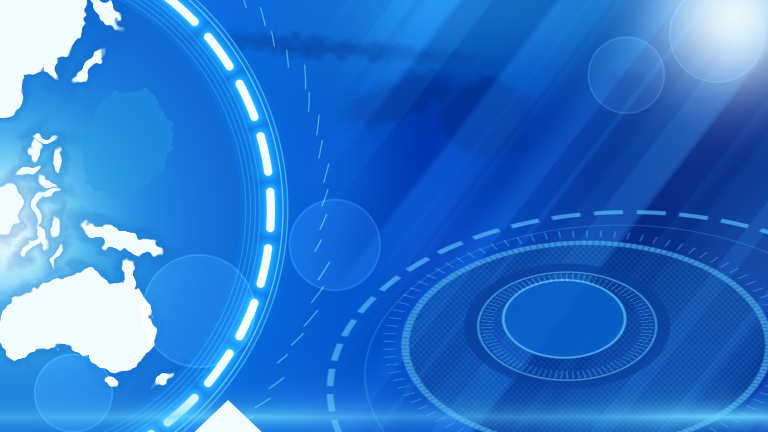
Write a WebGL 1 fragment shader that draws this background.

```glsl
precision highp float;
uniform vec2 u_resolution;
const float TAU = 6.28318;
const vec3 WHITE = vec3(.95, .99, 1);
const vec3 CYAN = vec3(.4, .84, .99);
const vec3 DEEP = vec3(.03, .24, .61);
float px;

float hash(vec2 p) { return fract(sin(dot(p, vec2(41.3, 289.1))) * 4375.85); }

float noise(vec2 p) {
  vec2 i = floor(p), f = fract(p);
  f = f * f * (3. - 2. * f);
  return mix(mix(hash(i), hash(i + vec2(1, 0)), f.x),
             mix(hash(i + vec2(0, 1)), hash(i + 1.), f.x), f.y);
}

vec2 warp(vec2 p) { return vec2(noise(p), noise(p + 20.)) - .5; }
float halo(float d, float k) { return exp(-d * d * k); }
float fill(float d) { return 1. - smoothstep(-px, px, d); }
float line(float d, float w) { return fill(abs(d) - w); }

// Approximate distance to a rotated ellipse
float blob(vec2 p, float x, float y, float w, float h, float a) {
  p -= vec2(x, y);
  p = vec2(cos(a) * p.x + sin(a) * p.y, cos(a) * p.y - sin(a) * p.x);
  return (length(p / vec2(w, h)) - 1.) * min(w, h);
}

// Distance from an ellipse outline, and angle around it
vec2 polar(vec2 p, float x, float y, float w, float h) {
  vec2 q = (p - vec2(x, y)) / vec2(w, h);
  return vec2((length(q) - 1.) * h, atan(q.y, q.x));
}

float dashes(float angle, float count, float duty) {
  return 1. - smoothstep(-.04, .04, abs(fract(angle * count / TAU) - .5) - duty * .5);
}

float bokeh(vec2 p, float x, float y, float r) {
  float d = length(p - vec2(x, y)) - r;
  return fill(d) * .4 + line(d, .002) * .6;
}

float landDistance(vec2 p) {
  // Southern continent
  float d = blob(p, .167, .264, .17, .088, .1);
  d = min(d, blob(p, .273, .24, .085, .1, 0.));
  d = min(d, blob(p, .297, .345, .018, .055, 0.));
  d = min(d, blob(p, .19, .335, .06, .045, .2));
  d = min(d, blob(p, .05, .235, .06, .065, 0.));
  d = max(d, -blob(p, .127, .132, .08, .07, 0.));
  d = min(d, blob(p, .26, .118, .013, .01, 0.));
  d = min(d, blob(p, .377, .122, .03, .007, .6));
  // Equatorial islands
  d = min(d, blob(p, .28, .445, .095, .026, -.35));
  d = min(d, blob(p, .015, .515, .035, .06, -.2));
  // Northern mainland and its coast
  d = min(d, blob(p, .05, .94, .16, .11, .5));
  d = min(d, blob(p, 0., .8, .06, .07, 0.));
  d = min(d, blob(p, .123, .855, .016, .035, .2));
  d = min(d, blob(p, .245, .975, .05, .018, -.9));
  d = min(d, blob(p, .21, .85, .05, .014, .9));
  // Archipelago
  for (int i = 0; i < 12; i++) {
    float k = float(i), h = hash(vec2(k, 3));
    d = min(d, blob(p, .06 + .08 * h, .68 - k * .025, .026, .009, h * 5.));
  }
  return d;
}

void main() {
  px = .8 / u_resolution.y;
  vec2 p = gl_FragCoord.xy / u_resolution.y;
  vec2 coast = p + .022 * warp(p * 38.) + .01 * warp(p * 90.);

  // Backdrop gradient
  vec3 col = mix(vec3(.05, .42, .87), vec3(.02, .28, .76), smoothstep(.6, 1.05, p.x));
  col = mix(col, vec3(.1, .49, .84), smoothstep(.65, 1., p.y) * smoothstep(.5, .95, p.x));
  float dusk = 1. - smoothstep(.1, .65, length(p - vec2(1.65, .55)));
  col = mix(col, vec3(.05, .22, .56), .85 * dusk) + .06 * (noise(p * 5.) - .5);

  // Distant land shadows
  float shade = blob(coast, .73, .89, .3, .02, -.08);
  shade = min(shade, blob(coast, 1.13, .73, .11, .09, -.3));
  shade = min(shade, blob(coast, .93, .77, .13, .05, .3));
  shade = min(shade, blob(coast, 1.46, .8, .06, .03, -.3));
  shade = min(shade, blob(coast, 1.5, .69, .12, .05, .4));
  col = mix(col, DEEP, .6 - .6 * smoothstep(-.02, .015, shade));

  // Slanted light beams
  float across = dot(p, vec2(.79, -.61));
  float beam = smoothstep(.4, .65, noise(vec2(across * 11., 2))) - .7;
  beam += .5 * smoothstep(.45, .55, noise(vec2(across * 32., 8)));
  col += beam * vec3(.04, .1, .11) * smoothstep(.7, 1., p.x);

  // Floor dial
  vec2 rim = polar(p, 1.359, .201, .428, .241), hub = polar(p, 1.313, .245, .206, .125);
  vec2 core = polar(p, 1.306, .262, .141, .09), track = polar(p, 1.458, .097, .694, .412);
  float mesh = sin(p.x * 450.) * sin(p.y * 450.);
  col = mix(col, vec3(.06, .31, .65) + .05 * mesh + beam * vec3(.03, .06, .06), .65 * fill(rim.x));
  col = mix(col, DEEP, .7 * line(hub.x - .008, .012));
  col = mix(col, vec3(.04, .39, .8), .8 * fill(core.x));
  float dial = .9 * line(core.x, .002) + .7 * line(hub.x, .0016);
  dial += line(rim.x + .004, .005) * (.45 + .2 * dashes(rim.y, 180., .6));
  dial += .3 * line(polar(p, 1.435, .132, .59, .347).x, .001);
  dial += .35 * line(rim.x - .017, .008) * dashes(rim.y, 90., .15);
  dial += .3 * line(hub.x + .012, .009) * dashes(hub.y, 90., .3);
  dial += .75 * line(track.x, .0045) * dashes(track.y, 44., .68);
  col = mix(col, vec3(.32, .72, .96), min(dial, 1.));

  // Globe
  vec2 globe = polar(p, .002, .514, .625, .625);
  float glow = length(p - vec2(0, .47)), land = landDistance(coast);
  vec3 sea = mix(vec3(.05, .4, .83), vec3(.3, .8, .97), halo(glow, 9.));
  sea = mix(sea, WHITE, halo(glow, 45.));
  sea = mix(sea, vec3(.15, .6, .88), .45 * fill(blob(coast, .29, .67, .1, .13, -.4)));
  sea = mix(sea, vec3(.04, .4, .75), .3 - .3 * smoothstep(0., .025, land));
  sea = mix(sea, WHITE, fill(land));
  col = mix(col, vec3(.06, .47, .88), .6 * fill(globe.x - .039));
  col = mix(col, sea, fill(globe.x + .069));

  // Globe rings
  float rings = .8 * line(globe.x - .028, .0015) + .6 * line(globe.x - .039, .0015);
  for (int i = 0; i < 4; i++) rings += .35 * line(globe.x + .058 - .011 * float(i), .001);
  col = mix(col, CYAN, min(rings, 1.));
  float along = (fract(globe.y * 30. / TAU + .5) - .5) * .131;
  float dash = length(vec2(max(abs(along) - .042, 0.), globe.x)) - .0095;
  col += vec3(.1, .3, .25) * exp(-max(dash, 0.) * 90.);
  col = mix(col, WHITE, fill(dash));

  // Slanted ticks
  float cell = globe.y * 84. / TAU, seed = hash(vec2(floor(cell), 7));
  float t = (fract(cell) - .5) * .056;
  float tick = line(globe.x - .11 - .035 * seed - t * .4, .0015) * fill(abs(t) - .014 - .012 * seed);
  col = mix(col, CYAN, .7 * tick);

  // Lens circles
  float lens = bokeh(p, .775, .433, .105) + bokeh(p, .46, .28, .13) + bokeh(p, .17, .09, .09);
  lens += bokeh(p, 1.45, .826, .088) + bokeh(p, 1.66, .92, .11);
  col += lens * vec3(.12, .16, .14);

  // Corner flare, floor streak and white wedge
  col = mix(col, WHITE, .95 * halo(length(p - vec2(1.7, .965)), 32.));
  float spots = .5 * halo(p.x - 1.68, 16.) + .35 * halo(p.x - .55, 16.);
  col = mix(col, CYAN, exp(-abs(p.y - .035) * 38.) * (.45 + spots));
  col = mix(col, WHITE, fill(p.y + abs(p.x - .528) * .95 - .074));
  gl_FragColor = vec4(col, 1);
}
```
